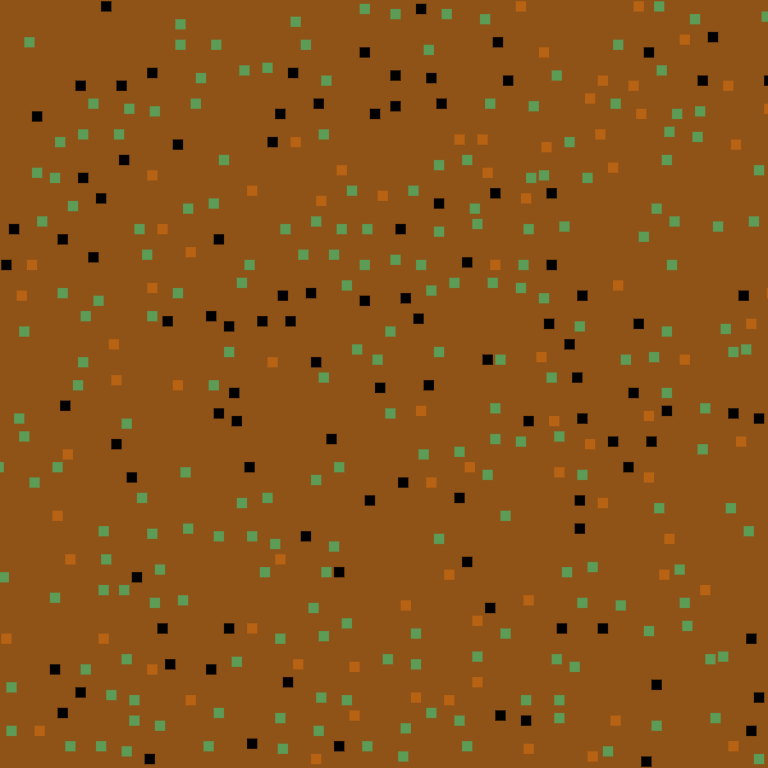
Reproduce this texture procedurally as a three.js fragment shader.

```glsl
// Draws small green, black and orange squares scattered over a flat brown ground.
varying vec2 vUv;

const vec3 GROUND = vec3(0.56, 0.32, 0.09);
const vec3 GREEN  = vec3(0.36, 0.61, 0.34);
const vec3 BLACK  = vec3(0.0);
const vec3 ORANGE = vec3(0.72, 0.39, 0.08);

const float UNITS = 300.0;         // fine steps across the canvas
const float CELL = 12.0;           // scatter cell, in steps
const float SPOT = 4.0;            // side of a square, in steps
const float SOFTNESS = 0.3;        // half width of the edge blend, in steps
const float OCCUPANCY = 0.58;      // share of cells that hold a square
const float GREEN_SHARE = 0.51;
const float BLACK_SHARE_LEFT = 0.36;
const float BLACK_SHARE_RIGHT = 0.20;

const vec2 CLUSTER_CENTER = vec2(0.54, 0.66);
const float CLUSTER_RADIUS = 0.18;
const float CLUSTER_GAIN = 0.27;
const vec2 SPARSE_CENTER = vec2(0.15, 0.45);
const float SPARSE_RADIUS = 0.20;
const float SPARSE_LOSS = 0.14;

float hash(vec2 p) {
  return fract(sin(dot(p, vec2(127.1, 311.7))) * 43758.5453);
}

float bump(vec2 p, vec2 center, float radius) {
  vec2 d = (p - center) / radius;
  return exp(-dot(d, d));
}

// Coverage of an axis-aligned square with soft edges.
float squareMask(vec2 p, float side) {
  vec2 d = abs(p) - 0.5 * side;
  return 1.0 - smoothstep(-SOFTNESS, SOFTNESS, max(d.x, d.y));
}

// Picks a spot colour; green gathers in the cluster, black towards the left.
vec3 spotColor(float pick, float cluster, float across) {
  float green = GREEN_SHARE + 0.12 * cluster;
  float black = mix(BLACK_SHARE_LEFT, BLACK_SHARE_RIGHT, across) - 0.06 * cluster;
  if (pick < green) return GREEN;
  if (pick < green + black) return BLACK;
  return ORANGE;
}

void main() {
  // Each row of cells slides by its own amount to hide the grid.
  vec2 p = vUv * UNITS;
  float row = floor(p.y / CELL);
  float slide = floor(CELL * hash(vec2(row, 91.0)));
  p.x += slide;
  vec2 cell = floor(p / CELL);
  vec2 cellUv = ((cell + 0.5) * CELL - vec2(slide, 0.0)) / UNITS;

  // Local density
  float cluster = bump(cellUv, CLUSTER_CENTER, CLUSTER_RADIUS);
  float sparse = bump(cellUv, SPARSE_CENTER, SPARSE_RADIUS);
  float chance = OCCUPANCY + CLUSTER_GAIN * cluster - SPARSE_LOSS * sparse;
  float present = step(hash(cell + 17.3), chance);

  // Whole-step jitter keeps each square inside its cell.
  vec2 jitter = vec2(hash(cell + 3.7), hash(cell + 58.1));
  vec2 offset = floor(jitter * (CELL - SPOT)) + 0.5 * (SPOT + 1.0);
  float mask = present * squareMask(p - cell * CELL - offset, SPOT);

  vec3 spot = spotColor(hash(cell + 29.9), cluster, cellUv.x);
  gl_FragColor = vec4(mix(GROUND, spot, mask), 1.0);
}
```
